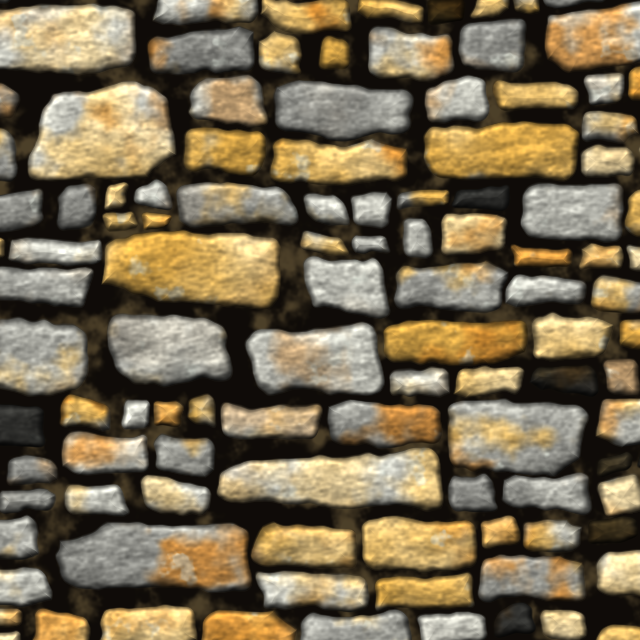
A WebGL 1 fragment shader for this texture:

```glsl
precision highp float;
// Dry stone wall: jittered courses are cut recursively into boxes, and each
// box holds one rough, chamfered four-sided stone with dark gaps around it.
// Noise gives every stone its relief, mineral patches, lichen and grain.
uniform vec2 u_resolution;

struct Stone {
  float dist;  // signed distance to the outline, negative inside
  vec2 id;
};

float hash(vec2 p) {
  vec3 q = fract(p.xyx * vec3(0.1031, 0.1030, 0.0973));
  q += dot(q, q.yzx + 33.33);
  return fract((q.x + q.y) * q.z);
}

vec2 hash2(vec2 p) {
  return vec2(hash(p + 11.3), hash(p + 47.9));
}

float noise(vec2 p) {
  vec2 i = floor(p), f = fract(p);
  f = f * f * (3.0 - 2.0 * f);
  return mix(mix(hash(i), hash(i + vec2(1, 0)), f.x),
             mix(hash(i + vec2(0, 1)), hash(i + 1.0), f.x), f.y);
}

float fbm(vec2 p) {
  float sum = 0.0, amp = 0.53;
  for (int i = 0; i < 4; i++) {
    sum += amp * noise(p);
    p = mat2(1.6, 1.2, -1.2, 1.6) * p + 7.7;
    amp *= 0.5;
  }
  return sum;
}

// Ends of the jittered unit interval that contains x
vec2 interval(float x, float seed) {
  float i = floor(x);
  if (x < i + 0.5 * hash(vec2(i, seed))) i -= 1.0;
  return vec2(i + 0.5 * hash(vec2(i, seed)), i + 1.0 + 0.5 * hash(vec2(i + 1.0, seed)));
}

// Distance to the right of the line from a to b
float lineSide(vec2 p, vec2 a, vec2 b) {
  vec2 e = normalize(b - a);
  return dot(p - a, vec2(e.y, -e.x));
}

Stone wallStone(vec2 p) {
  // Bend the joints, from long waves down to chipped edges
  p += 0.035 * (vec2(noise(p * 3.5), noise(p * 3.5 + 31.0)) - 0.5);
  p += 0.016 * (vec2(noise(p * 15.0 + 5.0), noise(p * 15.0 + 63.0)) - 0.5);
  p += 0.006 * (vec2(noise(p * 55.0), noise(p * 55.0 + 17.0)) - 0.5);

  // Course and block, then recursive cuts
  vec2 v = interval(p.y * 6.0 + 2.0, 3.0);
  float row = floor(v.x), shift = row * 0.37 + 2.0;
  vec2 u = interval(p.x * 3.2 + shift, row + 19.0);
  vec2 lo = vec2((u.x - shift) / 3.2, (v.x - 2.0) / 6.0);
  vec2 hi = vec2((u.y - shift) / 3.2, (v.y - 2.0) / 6.0);
  vec2 id = vec2(floor(u.x), row);
  for (int i = 0; i < 4; i++) {
    vec2 size = hi - lo;
    vec2 mid = mix(lo, hi, mix(0.37, 0.63, hash(id + 83.0)));
    float h = hash(id + 51.0);
    if (size.y > 0.075 + 0.1 * h) {
      float upper = step(mid.y, p.y);
      if (upper > 0.5) lo.y = mid.y; else hi.y = mid.y;
      id = id * 2.0 + vec2(upper, 1.0);
    } else if (size.x > size.y * (1.6 + 1.8 * h)) {
      float right = step(mid.x, p.x);
      if (right > 0.5) lo.x = mid.x; else hi.x = mid.x;
      id = id * 2.0 + vec2(right, 0.0);
    }
  }

  // Quadrilateral with corners pulled inward, rounded, one corner knocked off
  vec2 size = hi - lo;
  float least = min(size.x, size.y);
  vec2 j0 = hash2(id), j1 = hash2(id + 5.0), j2 = hash2(id + 9.0), j3 = hash2(id + 14.0);
  float pull = 0.24 * least;
  vec2 a = lo + 0.001 + pull * j0 * j0;
  vec2 b = vec2(hi.x, lo.y) + vec2(-1, 1) * (0.001 + pull * j1 * j1);
  vec2 c = hi - 0.001 - pull * j2 * j2;
  vec2 d = vec2(lo.x, hi.y) + vec2(1, -1) * (0.001 + pull * j3 * j3);
  float radius = 0.2 * least;
  vec2 e = radius + vec2(max(lineSide(p, b, c), lineSide(p, d, a)),
                         max(lineSide(p, a, b), lineSide(p, c, d)));
  float dist = length(max(e, 0.0)) + min(max(e.x, e.y), 0.0) - radius;
  vec2 q = (2.0 * p - lo - hi) / size;
  float chamfer = dot(q, sign(hash2(id + 29.0) - 0.5)) - 1.3 - 0.6 * j0.x;
  return Stone(max(dist, chamfer * 0.35 * least), id);
}

float relief(Stone s, vec2 grainPos) {
  float bevel = 0.009 * (1.0 - exp(min(s.dist, 0.0) / 0.009));
  return bevel + 0.014 * fbm(grainPos * vec2(14.0, 22.0));
}

void main() {
  vec2 p = gl_FragCoord.xy / u_resolution.y;
  Stone s = wallStone(p);
  vec2 t = p + 5.0 * hash2(s.id + 71.0);

  // Slope towards light from the upper left
  vec2 stepUp = vec2(-0.001, 0.0023);
  float slope = (relief(s, t) - relief(wallStone(p + stepUp), t + stepUp)) / 0.0025;

  // Grey and warm minerals, rust stains and pale lichen
  float patches = fbm(t * 7.0), stains = fbm(t * 13.0 + 3.0);
  float shade = smoothstep(0.25, 0.75, patches * 0.6 + 0.4 * hash(s.id + 7.0));
  vec3 grey = mix(vec3(0.49, 0.49, 0.47), vec3(0.74, 0.74, 0.70), shade);
  vec3 warm = mix(vec3(0.74, 0.57, 0.25), vec3(0.86, 0.78, 0.60), shade);
  float warmth = hash(s.id + 21.0) + 1.1 * (stains - 0.5);
  vec3 color = mix(grey, warm, smoothstep(0.33, 0.65, warmth));
  float rust = smoothstep(0.5, 0.7, fbm(t * 10.0 + 9.0)) * hash(s.id + 33.0);
  color = mix(color, vec3(0.72, 0.45, 0.14), 0.8 * rust);
  color = mix(color, vec3(0.74, 0.76, 0.72), 0.55 * smoothstep(0.68, 0.8, fbm(t * 24.0)));
  color *= mix(1.0, 0.25, step(0.94, hash(s.id + 61.0)));

  // Light, grain and shaded rims
  color *= clamp(1.03 + 0.75 * slope, 0.3, 1.4);
  color *= 0.84 + 0.2 * noise(t * 170.0) + 0.16 * noise(t * 85.0);
  color *= mix(0.4, 1.0, smoothstep(0.0, 0.011, -s.dist));

  // Deep gaps with dim rubble behind
  float rubble = smoothstep(0.5, 0.8, fbm(p * 22.0));
  vec3 gap = mix(vec3(0.06, 0.045, 0.03), vec3(0.30, 0.25, 0.16), rubble);
  float edge = 0.0012 + 0.5 / u_resolution.y;
  gl_FragColor = vec4(mix(color, gap, smoothstep(-edge, edge, s.dist)), 1.0);
}
```
